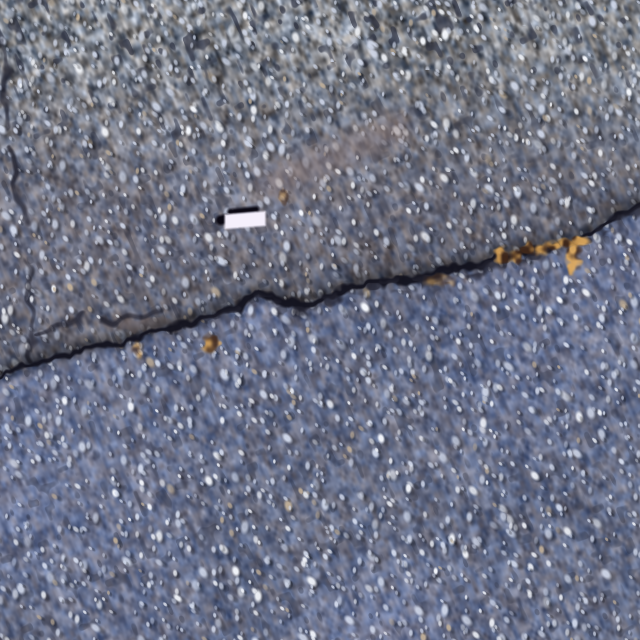
This texture is drawn by a Shadertoy shader. Its source:

```glsl
// Speckled blue-grey asphalt split by a rising crack, with leaf scraps, a rusty stain and a small white stub.

float hash(vec2 p) {
    vec3 q = fract(p.xyx * vec3(.1031, .1030, .0973));
    q += dot(q, q.yzx + 33.33);
    return fract((q.x + q.y) * q.z);
}

float noise(vec2 p) {
    vec2 i = floor(p), f = fract(p);
    f = f * f * (3. - 2. * f);
    return mix(mix(hash(i), hash(i + vec2(1, 0)), f.x),
               mix(hash(i + vec2(0, 1)), hash(i + vec2(1, 1)), f.x), f.y);
}

float segment(vec2 p, vec2 a, vec2 b) {
    vec2 d = b - a;
    return length(p - a - d * clamp(dot(p - a, d) / dot(d, d), 0., 1.));
}

// Soft ellipse with a ragged rim
float blob(vec2 p, vec2 center, vec2 radii) {
    float d = length((p - center) / radii) + .9 * (noise(p * 110.) - .5);
    return 1. - smoothstep(.45, 1.2, d);
}

float crackHeight(float x) {
    vec2 path[15] = vec2[](
        vec2(0, .414), vec2(.078, .440), vec2(.182, .464), vec2(.26, .486), vec2(.352, .516),
        vec2(.404, .539), vec2(.469, .523), vec2(.521, .542), vec2(.56, .555), vec2(.651, .568),
        vec2(.729, .581), vec2(.781, .599), vec2(.898, .622), vec2(.957, .659), vec2(1, .674));
    float h = path[0].y;
    for (int i = 0; i < 14; i++) {
        vec2 a = path[i], b = path[i + 1];
        if (x >= a.x) h = mix(a.y, b.y, clamp((x - a.x) / (b.x - a.x), 0., 1.));
    }
    return h + .007 * (noise(vec2(x * 48., 3.)) - .5) + .004 * (noise(vec2(x * 120., 6.)) - .5);
}

// Pale stones: x is coverage, y is a random tint, z is the shadow beside them
vec3 stones(vec2 q, float seed, float density) {
    vec2 cell = floor(q);
    vec3 best = vec3(0);
    for (int j = -1; j <= 1; j++)
    for (int i = -1; i <= 1; i++) {
        vec2 id = cell + vec2(i, j), key = id + seed;
        if (hash(key + 7.) > density) continue;
        vec2 d = q - id - vec2(hash(key + 19.), hash(key + 41.));
        d.x += d.y * (hash(key + 5.) - .5);
        float r = mix(.19, .34, pow(hash(key + 63.), 2.));
        float m = (1. - smoothstep(r * .4, r * 1.3, length(d))) * mix(.45, 1., hash(key + 83.));
        best.z = max(best.z, 1. - smoothstep(r * .3, r * 1.4, length(d + vec2(-.22, .2))));
        if (m > best.x) best.xy = vec2(m, hash(key + 101.));
    }
    return best;
}

void mainImage(out vec4 fragColor, in vec2 fragCoord) {
    vec2 p = fragCoord / iResolution.xy;
    vec2 q = mat2(.92, -.39, .39, .92) * p * vec2(1, .66);
    float gap = p.y - crackHeight(p.x);
    float upper = smoothstep(-.006, .006, gap);
    float rough = upper * smoothstep(.62, .95, p.y - .12 * p.x);

    // Base tone of both slabs
    vec3 lower = mix(vec3(.405, .43, .52), vec3(.44, .475, .60), noise(p * 5. + 4.));
    vec3 higher = mix(vec3(.435, .44, .50), vec3(.495, .51, .54), smoothstep(.62, .97, p.y));
    vec3 col = mix(lower, higher, upper);
    col *= 1. - .12 * upper * (1. - smoothstep(.02, .13, gap));
    col += .05 * (noise(p * 11.) - .5);

    // Fine grain, coarser and stronger at the top
    float grain = .6 * noise(q * 105.) + .4 * noise(q * 200. + 31.) - .5;
    col += grain * mix(.36, .72, rough);
    col += (noise(q * 130. + 70.) - .5) * vec3(.07, .01, -.07);
    float pits = smoothstep(.70, .88, noise(q * 95. + 57.));
    col = mix(col, vec3(.19, .205, .27), pits * mix(.36, .7, rough));

    // Two sizes of stones, each with a dark side
    for (int i = 0; i < 2; i++) {
        float k = float(i);
        vec3 s = stones(q * (51. + 29. * k) + k * 13., k * 137., mix(.38, .46, rough));
        vec3 tint = mix(vec3(.82, .85, .92), vec3(.76, .69, .60), step(.92, s.y));
        tint = mix(tint, vec3(.97, .98, 1), step(s.y, .33));
        float shade = mix(1., .72, upper * (1. - smoothstep(.0, .1, gap)));
        col *= 1. - .24 * s.z;
        col = mix(col, tint, s.x * shade * (.98 - .15 * k));
    }

    // Rusty smear, widest at its middle
    float smear = 1. - smoothstep(.0, .05, segment(p, vec2(.43, .715), vec2(.62, .80)));
    col = mix(col, vec3(.54, .475, .475), .5 * smear);
    col = mix(col, vec3(.47, .42, .42), .55 * blob(p, vec2(.225, .492), vec2(.06, .012)));

    // Hairline cracks at the left
    vec2 w = p + .018 * (vec2(noise(p * 45.), noise(p * 45. + 9.)) - .5);
    float hair = min(segment(w, vec2(.005, .93), vec2(.012, .80)), segment(w, vec2(.015, .77), vec2(.04, .66)));
    hair = min(hair, segment(w, vec2(.042, .59), vec2(.05, .44)));
    hair = min(hair, segment(w, vec2(.055, .475), vec2(.125, .505)));
    hair = min(hair, segment(w, vec2(.16, .498), vec2(.25, .509)));
    float broken = mix(.4, .95, noise(p * 30. + 15.));
    col = mix(col, vec3(.13, .13, .18), broken * (1. - smoothstep(.001, .007, hair)));

    // Main crack with a soft shadow and a crumbling lower rim
    float width = mix(.0022, .0056, smoothstep(.22, .30, p.x) * (1. - smoothstep(.70, .80, p.x)));
    width *= .4 + 1.2 * noise(vec2(p.x * 37., 8.));
    float rim = gap + .009 * (noise(p * 90. + 5.) - .5);
    col *= 1. - .35 * (1. - smoothstep(.0, .026, abs(gap - .004)));
    col = mix(col, vec3(.07, .07, .115), .95 * (1. - smoothstep(width * .5, width + .0045, abs(rim))));
    float crumbs = smoothstep(.5, .7, noise(p * vec2(60, 85) + 3.)) * smoothstep(.25, .4, p.x);
    col = mix(col, vec3(.14, .14, .19), .7 * crumbs * (1. - smoothstep(.004, .015, abs(gap + .008))));

    // Leaf scraps along the crack, then loose ones
    float leaf = 0.;
    for (int i = 0; i < 7; i++) {
        float x = .785 + .02 * float(i);
        vec2 c = vec2(x, crackHeight(x) + .008 * (hash(vec2(i, 4)) - .3));
        leaf = max(leaf, blob(p, c, vec2(.016, .007 + .006 * hash(vec2(i, 9)))));
    }
    leaf = max(leaf, blob(p, vec2(.894, .598), vec2(.013, .026)));
    leaf = max(leaf, blob(p, vec2(.329, .463), vec2(.014, .017)));
    leaf = max(leaf, .7 * blob(p, vec2(.215, .455), vec2(.010, .015)));
    leaf = max(leaf, .5 * blob(p, vec2(.69, .562), vec2(.030, .010)));
    leaf = max(leaf, .6 * blob(p, vec2(.443, .693), vec2(.007, .014)));
    vec3 leafColor = mix(vec3(.26, .16, .10), vec3(.90, .68, .36), smoothstep(.2, .8, noise(p * 95. + 20.)));
    col = mix(col, leafColor, .88 * leaf);

    // White stub and its dark end
    float dark = min(segment(p, vec2(.345, .656), vec2(.357, .659)) - .004,
                     segment(p, vec2(.36, .669), vec2(.40, .673)) - .001);
    col = mix(col, vec3(.04, .03, .07), 1. - smoothstep(.0, .007, dark));
    vec2 b = p - vec2(.383, .656);
    b.y -= .08 * b.x;
    vec2 e = abs(b) - vec2(.030, .0095);
    float stub = length(max(e, 0.)) + min(max(e.x, e.y), 0.);
    col = mix(col, vec3(.96, .94, .99), 1. - smoothstep(-.001, .005, stub));

    fragColor = vec4(clamp(col, 0., 1.), 1);
}
```
